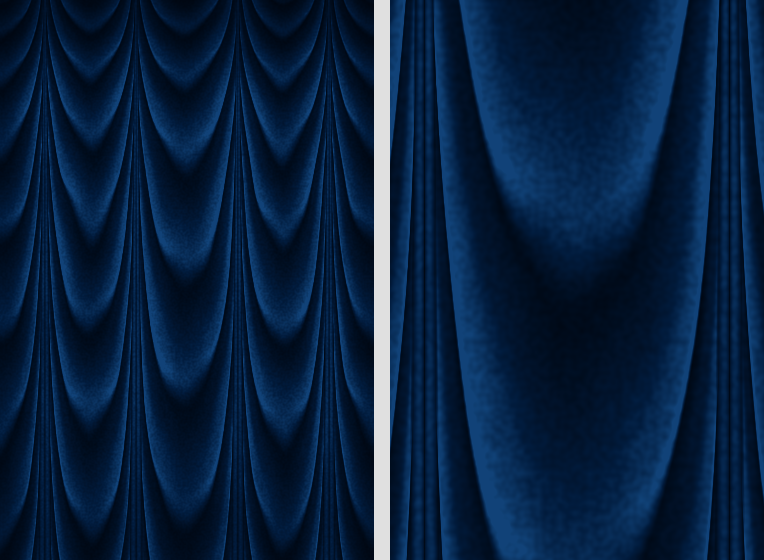
Left: the whole. Right: its middle third, enlarged.
A Shadertoy shader for this texture:

```glsl
const vec3 SHADOW = vec3(0.0, 0.016, 0.048);
const vec3 CLOTH = vec3(0.004, 0.108, 0.24);
const vec3 SHEEN = vec3(0.065, 0.26, 0.47);

const float CENTRE_HALF = 0.136;   // half width of the middle panel
const float SIDE_WIDTH = 0.244;    // width of every other panel
const float PLEAT_TOP = 0.004;     // pleat half width at the rail
const float PLEAT_HEM = 0.017;     // pleat half width at the hem
const float SWAG_DEPTH = 0.15;     // how steeply the swags hang
const float CENTRE_RATE = 4.5;     // folds per canvas height
const float SIDE_RATE = 5.5;
const float TOP_FOLDS = 1.7;       // extra folds crowded near the rail
const float TOP_RANGE = 0.12;
const float WOBBLE = 0.03;
const float NAP = 0.15;            // velvet grain strength
const float EXPOSURE = 1.2;

float hash(float n) {
    return fract(sin(n * 12.99 + 4.1) * 437.58);
}

vec2 gradient(vec2 cell) {
    vec2 q = fract(cell * vec2(0.1031, 0.1137));
    q += dot(q, q.yx + 33.33);
    float angle = 6.28318 * fract((q.x + q.y) * q.x * 7.31);
    return vec2(cos(angle), sin(angle));
}

float gradientNoise(vec2 p) {
    vec2 i = floor(p), f = fract(p);
    vec2 s = f * f * f * (f * (f * 6.0 - 15.0) + 10.0);
    vec2 e = vec2(1.0, 0.0);
    float low = mix(dot(gradient(i), f), dot(gradient(i + e), f - e), s.x);
    float high = mix(dot(gradient(i + e.yx), f - e.yx),
                     dot(gradient(i + 1.0), f - 1.0), s.x);
    return mix(low, high, s.y);
}

float fbm(vec2 p) {
    float sum = 0.0, amp = 0.6;
    for (int i = 0; i < 4; i++) {
        sum += amp * gradientNoise(p);
        p = p * 2.03 + 17.3;
        amp *= 0.55;
    }
    return sum;
}

// Fold count along the drop: crowded at the rail, then even
float foldCount(float v, float rate) {
    return rate * v + TOP_FOLDS * (1.0 - exp(-v / TOP_RANGE));
}

// Lit face swelling towards its lower edge, a thin rim, then shadow
float foldLight(float n, float side, float aa) {
    float f = fract(n);
    float edge = max(mix(0.34, 0.07, side), min(aa * 1.3, 0.4));
    float face = pow(f, 1.3) * (1.0 - smoothstep(1.0 - edge, 1.0, f));
    float rim = exp(-pow((f - 1.0 + edge) / 0.05, 2.0));
    return face * mix(0.9, 1.0, side) + 0.22 * rim * side;
}

void mainImage(out vec4 fragColor, in vec2 fragCoord) {
    vec2 uv = fragCoord / iResolution.xy;
    vec2 p = fragCoord / iResolution.y;
    float drop = 1.0 - uv.y;

    // Panel layout, mirrored about the middle
    float x = uv.x - 0.5;
    float dir = x < 0.0 ? -1.0 : 1.0;
    float index = floor((abs(x) - CENTRE_HALF) / SIDE_WIDTH) + 1.0;
    bool middle = index < 0.5;
    float id = dir * index;
    float centre = middle ? 0.0 : dir * (CENTRE_HALF + SIDE_WIDTH * (index - 0.5));
    float halfWidth = middle ? CENTRE_HALF : 0.5 * SIDE_WIDTH;
    float pleat = mix(PLEAT_TOP, PLEAT_HEM, drop);

    // Hanging swags, steep beside the gathers and pointed below
    float u = clamp((x - centre) / (halfWidth - 0.5 * pleat), -1.0, 1.0);
    float au = sqrt(u * u + 0.02) - 0.14;
    float sag = -log(1.06 - u * u) + 0.55 * au;
    float depth = SWAG_DEPTH * mix(0.5, 1.0, smoothstep(0.0, 0.35, drop));
    float wobble = WOBBLE * gradientNoise(vec2(u * 1.6 + id * 7.7, drop * 5.0));
    wobble *= smoothstep(0.0, 0.4, drop);
    float lean = 0.04 * u * (hash(id + 3.0) - 0.5);
    float v = max(drop + depth * sag + wobble + lean, 0.0);
    float n = foldCount(v, middle ? CENTRE_RATE : SIDE_RATE);
    n += middle ? 0.0 : -0.1 + 0.16 * (hash(id) - 0.5);
    float side = smoothstep(0.1, 0.75, abs(u));
    float tone = 0.12 + 0.85 * foldLight(n, side, fwidth(n));

    // Faint secondary creases
    float crease = sin(12.566 * n + 3.0 * gradientNoise(vec2(u * 3.0 + id, n)));
    tone += 0.04 * crease * side;

    // One slim upright fold with a dark seam at each gather
    float q = (halfWidth - abs(x - centre)) / pleat;
    float aa = max(0.15, 0.8 / (iResolution.x * pleat));
    float tube = pow(max(sin(3.14159 * pow(clamp(q, 0.0, 1.0), 0.8)), 0.0), 0.8);
    float upright = 0.05 + 0.5 * tube + 0.08 * gradientNoise(vec2(id * 5.0 + u, drop * 7.0));
    tone = mix(upright, tone, smoothstep(1.0 - aa, 1.0 + aa, q));

    // Velvet nap and uneven wear
    tone *= 1.0 + 0.3 * fbm(p * vec2(9.0, 6.0));
    tone += NAP * (0.25 + tone) * (gradientNoise(p * 230.0) + 0.6 * gradientNoise(p * 110.0));

    // Dim rail, hem and outer sides
    tone *= mix(0.5, 1.0, smoothstep(0.0, 0.2, drop));
    tone *= 1.0 - 0.25 * smoothstep(0.7, 1.0, drop);
    tone *= 1.0 - 0.25 * smoothstep(0.35, 0.5, abs(x));
    tone = clamp(tone * EXPOSURE, 0.0, 1.0);

    vec3 color = mix(SHADOW, CLOTH, min(2.0 * tone, 1.0));
    color = mix(color, SHEEN, max(2.0 * tone - 1.0, 0.0));
    fragColor = vec4(color, 1.0);
}
```
